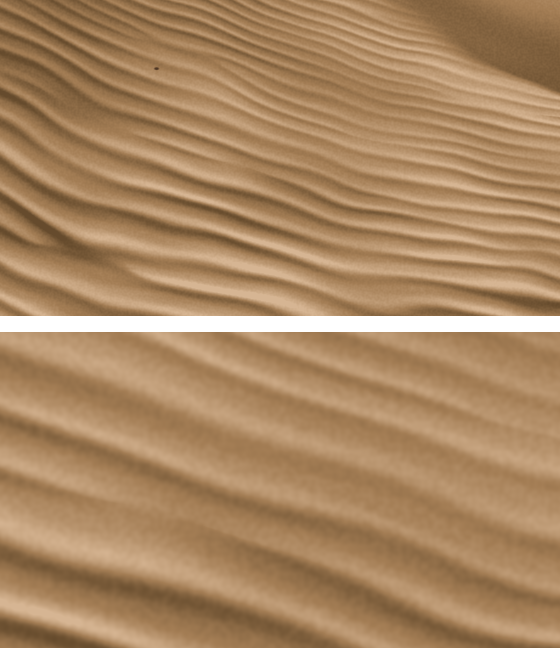
Top, the full canvas; bottom, a detail of the centre.
A Shadertoy shader for this texture:

```glsl
// Wind-blown sand: curved, forking ripples that tighten towards a smooth shaded dune.

const vec3 SHADOW_SAND = vec3(0.40, 0.295, 0.175);
const vec3 MID_SAND    = vec3(0.64, 0.49, 0.33);
const vec3 LIT_SAND    = vec3(0.84, 0.71, 0.575);
const vec3 PEBBLE      = vec3(0.22, 0.14, 0.09);

const float TAU            = 6.28318;
const float RIPPLE_RATE    = 8.0;   // ripples per unit height near the bottom
const float RIPPLE_TIGHTEN = 2.8;   // growth of that rate up the slope
const float FORK_RATIO     = 0.79;  // frequency of the second ripple train
const float SKEW           = 0.62;  // 0 = sine, towards 1 = sharp crest
const float COARSE_RELIEF  = 0.36;
const float FINE_RELIEF    = 0.19;
const float GRAIN          = 0.07;
const float PEBBLE_CELLS   = 7.0;
const float PEBBLE_CHANCE  = 0.07;

vec2 hash2(vec2 p) {
    vec3 q = fract(vec3(p.xyx) * vec3(0.1031, 0.1030, 0.0973));
    q += dot(q, q.yzx + 33.33);
    return fract((q.xx + q.yz) * q.zy);
}

// Gradient noise, roughly -0.7 to 0.7
float cornerWave(vec2 cell, vec2 offset) {
    float angle = TAU * hash2(cell).x;
    return dot(vec2(cos(angle), sin(angle)), offset);
}

float noise(vec2 p) {
    vec2 i = floor(p), f = p - i;
    vec2 w = f * f * f * (f * (f * 6.0 - 15.0) + 10.0);
    vec2 e = vec2(1.0, 0.0);
    float low  = mix(cornerWave(i, f), cornerWave(i + e, f - e), w.x);
    float high = mix(cornerWave(i + e.yx, f - e.yx), cornerWave(i + e.xx, f - e.xx), w.x);
    return mix(low, high, w.y);
}

// Coordinate across the ripples; its level lines fall to the right and flatten out
float acrossFlow(vec2 p) {
    float bend = 0.40 * p.x - 0.085 * p.x * p.x + 0.2 * p.x * p.y;
    float warp = 0.055 * noise(p * 1.9 + 4.0) + 0.022 * noise(p * 4.3 + 11.0);
    return p.y + bend + warp;
}

// Two ripple trains added as phasors, so that crests fork where they cancel
float ripples(float x, float u) {
    float phase = TAU * (RIPPLE_RATE * u + RIPPLE_TIGHTEN * u * u * u);
    phase += 1.6 * noise(vec2(x * 3.2, u * 7.0));
    float other = phase * FORK_RATIO + 3.0 * noise(vec2(x * 1.6, u * 3.0) + 20.0);
    float share = clamp(0.62 + 1.1 * noise(vec2(x * 2.3, u * 5.0) + 37.0), 0.0, 1.0);
    vec2 z = share * vec2(cos(phase), sin(phase))
           + (1.0 - share) * vec2(cos(other), sin(other));
    float strength = length(z);
    float theta = atan(z.y, z.x + 1e-5);
    float profile = -sin(theta - SKEW * sin(theta));
    return profile * 1.25 * strength / (strength + 0.25);
}

// Height above the curved foot of the dune at the upper right
float aboveDuneFoot(vec2 p) {
    float x = p.x - 1.2;
    return p.y - (1.0 - 0.78 * x + 0.45 * x * x) + 0.02 * noise(p * 5.0);
}

// Broad light and shade without the ripples
float broadTone(vec2 p, float u, float foot) {
    float tone = mix(0.27, 0.58, smoothstep(-0.1, 1.1, p.x + 0.9 * (1.0 - p.y)));
    tone += 0.26 * exp(-abs(foot) / 0.2) * smoothstep(0.8, 1.4, p.x);
    vec2 hollow = (p - vec2(0.08, 0.26)) / vec2(0.22, 0.12);
    tone -= 0.2 * exp(-dot(hollow, hollow));
    tone += 0.18 * smoothstep(0.35, 0.0, length(p));
    return tone + 0.28 * noise(vec2(p.x * 1.7, u * 4.5) + 51.0);
}

// Coverage of sparse dark pebbles
float pebbles(vec2 p, float pixel) {
    vec2 cell = floor(p * PEBBLE_CELLS);
    vec2 seed = hash2(cell + 71.0);
    vec2 centre = (cell + 0.2 + 0.6 * hash2(cell + 13.0)) / PEBBLE_CELLS;
    float radius = mix(0.003, 0.006, seed.y);
    float d = length((p - centre) * vec2(0.7, 1.2)) - radius;
    return step(seed.x, PEBBLE_CHANCE) * smoothstep(pixel, -pixel, d);
}

void mainImage(out vec4 fragColor, in vec2 fragCoord) {
    vec2 p = fragCoord / iResolution.y;
    float u = acrossFlow(p);
    float foot = aboveDuneFoot(p);

    // Rippled slope, weaker in the fine and the dim parts
    float relief = mix(COARSE_RELIEF, FINE_RELIEF, smoothstep(0.5, 1.2, u));
    relief *= clamp(1.0 + 1.1 * noise(vec2(p.x * 2.2, u * 5.0) + 83.0), 0.35, 1.4);
    float light = broadTone(p, u, foot) + relief * ripples(p.x, u);
    light += 0.09 * noise(vec2(p.x * 5.0, u * 42.0));

    // Smooth dune, its foot sharpening to the right
    float softness = mix(0.11, 0.012, smoothstep(1.15, 1.7, p.x));
    float dune = smoothstep(-softness, softness, foot);
    float duneLight = 0.2 + 0.36 * smoothstep(0.1, 0.3, foot)
                    + 0.12 * noise(vec2(p.x * 2.0, foot * 7.0));
    light = mix(light, duneLight, dune);

    // Grain and colour
    light += GRAIN * (noise(p * 130.0) + 0.6 * noise(p * 61.0));
    light = clamp(light, 0.0, 1.0);
    vec3 sand = mix(SHADOW_SAND, MID_SAND, smoothstep(0.0, 1.0, light * 2.0) * 0.3
                    + min(light * 2.0, 1.0) * 0.7);
    sand = mix(sand, LIT_SAND, max(light * 2.0 - 1.0, 0.0));
    sand = mix(sand, PEBBLE, 0.8 * pebbles(p, 1.0 / iResolution.y));
    fragColor = vec4(sand, 1.0);
}
```
